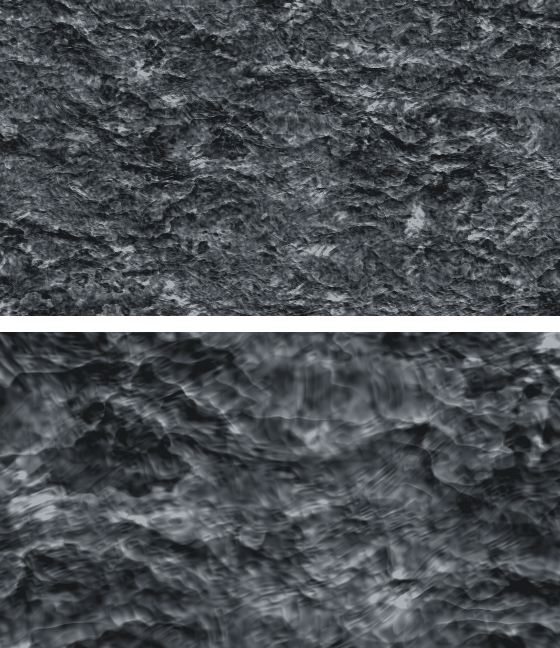
Top: the whole. Bottom: its middle third, enlarged.
A WebGL 1 fragment shader for this texture:

```glsl
precision highp float;
// Dark slate rock face: jagged shadowed ledges, pitted gritty relief and pale chipped flecks.
uniform vec2 u_resolution;

float hash(vec2 cell) {
  vec3 h = fract(cell.xyx * 0.1031);
  h += dot(h, h.yzx + 33.33);
  return fract((h.x + h.y) * h.z);
}

float noise(vec2 p) {
  vec2 cell = floor(p);
  vec2 f = fract(p);
  f = f * f * (3.0 - 2.0 * f);
  float low = mix(hash(cell), hash(cell + vec2(1.0, 0.0)), f.x);
  float high = mix(hash(cell + vec2(0.0, 1.0)), hash(cell + 1.0), f.x);
  return mix(low, high, f.y);
}

// Bends the plane gently so that the grain leans around the lumps
vec2 bend(vec2 p) {
  vec2 q = p * vec2(5.0, 7.0) + 20.0;
  vec2 broad = vec2(noise(q), noise(q + 41.3)) - 0.5;
  vec2 fine = vec2(noise(q * 4.1 + 7.7), noise(q * 4.1 + 63.1)) - 0.5;
  return p + vec2(0.04, 0.07) * broad + 0.018 * fine;
}

// Ridged height: broad octaves lie flat, fine ones turn into even grit
float relief(vec2 p) {
  vec2 q = bend(p) * vec2(6.5, 9.5) + 50.0;
  float amplitude = 0.105;
  float height = 0.0;
  for (int i = 0; i < 5; i++) {
    height += amplitude * (1.0 - abs(2.0 * noise(q) - 1.0));
    q = mat2(2.05, 0.6, -0.6, 1.9) * q + 17.3;
    amplitude *= 0.5;
  }
  return height;
}

// Broken overhangs: a thin bright lip above a shadow that fades downward
float ledge(vec2 p, float rows, float seed) {
  vec2 q = p * rows * vec2(0.6, 1.0) + seed;
  float level = p.y * rows + 2.8 * noise(q) + 0.8 * noise(q * 3.2);
  level += 0.35 * noise(p * vec2(45.0, 60.0) + seed) + 0.2 * noise(p * vec2(95.0, 120.0));
  float t = fract(level);
  float lip = smoothstep(0.0, 0.05, t) * exp(-9.0 * t);
  float shadow = smoothstep(0.2, 0.9, t) * (1.0 - smoothstep(0.95, 1.0, t));
  float broken = smoothstep(0.3, 0.62, noise(q * 0.9 + 31.7));
  return broken * (lip - shadow);
}

// Small pits and cracks, dark and nearly round
float pits(vec2 p) {
  float coarse = noise(p * vec2(62.0, 78.0) + 15.0) - 0.5;
  float fine = noise(mat2(0.8, -0.6, 0.6, 0.8) * p * 135.0 + 37.0) - 0.5;
  float crack = smoothstep(0.0, 0.16, abs(noise(p * vec2(34.0, 52.0) + 71.0) - 0.5));
  return 1.0 * coarse + 1.6 * fine + 0.5 * (crack - 0.75);
}

// Clusters of slanted pale splinters
float flecks(vec2 p) {
  float cluster = smoothstep(0.62, 0.88, noise(p * vec2(13.0, 19.0) + 83.0));
  vec2 along = mat2(0.87, -0.5, 0.5, 0.87) * bend(p);
  float splinter = smoothstep(0.35, 0.75, noise(along * vec2(40.0, 105.0) + 90.0));
  return cluster * splinter;
}

void main() {
  vec2 p = gl_FragCoord.xy / u_resolution.y;

  // Light falls from above, slightly from the right
  float reach = 0.003;
  float slope = (relief(p) - relief(p + reach * vec2(0.45, 0.89))) / reach;

  float light = 0.3 + 0.4 * slope + pits(p);
  light += 1.35 * ledge(p, 7.0, 12.0) + 0.95 * ledge(p, 15.0, 47.0);
  light += 2.1 * flecks(p);
  light = clamp(light, -2.1, 2.8);

  // Cool grey stone
  float tone = 0.285 + 0.112 * light + 0.011 * light * light;
  vec3 stone = tone + vec3(-1.0, 0.0, 1.0) * min(0.07 * tone, 0.02);
  gl_FragColor = vec4(stone, 1.0);
}
```
